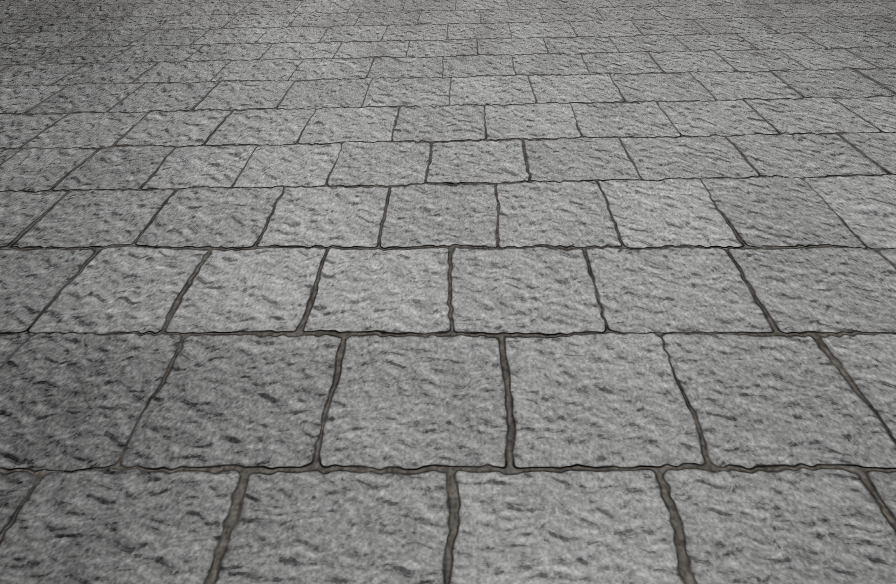
Give the GLSL for this texture, as a Shadertoy shader.

```glsl
const int ROWS = 13;
// Row boundaries measured down from the top, nearest row first
const float ROW_EDGE[14] = float[](1.06, 0.803, 0.572, 0.424, 0.315, 0.241, 0.181,
    0.132, 0.096, 0.068, 0.041, 0.018, -0.004, -0.03);
// Per row: joint offset, stone width, gradual widening
const vec3 ROW_JOINT[13] = vec3[](
    vec3(-0.013, 0.322, 0.0), vec3(0.083, 0.316, 0.0), vec3(-0.022, 0.31, 0.03),
    vec3(0.097, 0.3, 0.0), vec3(-0.1, 0.295, 0.03), vec3(0.087, 0.318, 0.012),
    vec3(-0.044, 0.325, 0.012), vec3(-0.08, 0.315, 0.0), vec3(0.08, 0.33, 0.0),
    vec3(-0.07, 0.32, 0.01), vec3(0.11, 0.34, 0.0), vec3(-0.03, 0.31, 0.0),
    vec3(0.1, 0.33, 0.0));
const vec2 VANISHING = vec2(0.022, -0.279);

float hash(vec2 p) {
    vec3 q = fract(p.xyx * 0.1031);
    q += dot(q, q.yzx + 33.33);
    return fract((q.x + q.y) * q.z);
}

float noise(vec2 p) {
    vec2 cell = floor(p), f = fract(p);
    f = f * f * (3.0 - 2.0 * f);
    return mix(mix(hash(cell), hash(cell + vec2(1, 0)), f.x),
               mix(hash(cell + vec2(0, 1)), hash(cell + vec2(1, 1)), f.x), f.y);
}

float fbm(vec2 p) {
    float sum = 0.0, amplitude = 0.5;
    for (int i = 0; i < 4; i++) {
        sum += amplitude * noise(p);
        p = mat2(1.9, 0.6, -0.6, 1.9) * p + 17.3;
        amplitude *= 0.55;
    }
    return sum;
}

// Distances to the nearest vertical and horizontal joint; id names the stone
vec2 jointDistance(vec2 pos, float depth, out vec2 id, out float toNear) {
    int row = 0;
    for (int i = 1; i < ROWS; i++) {
        if (pos.y < ROW_EDGE[i]) row = i;
    }
    vec3 joint = ROW_JOINT[row];
    float u = (pos.x - VANISHING.x) / depth;
    float t = (u - joint.x) / joint.y;
    float column = t - joint.z * t * t;
    id = vec2(floor(column), float(row));
    float across = 0.5 - abs(fract(column) - 0.5);
    across *= joint.y * depth * inversesqrt(1.0 + u * u);
    toNear = ROW_EDGE[row] - pos.y;
    return vec2(across, min(pos.y - ROW_EDGE[row + 1], toNear));
}

float roundedEdge(vec2 d, float radius) {
    return min(min(d.x, d.y), radius - length(max(radius - d, 0.0)));
}

// Chiselled relief lit from above, with fine mineral grain
float stoneRelief(vec2 ground, vec2 id) {
    vec2 p = ground * vec2(42.0, 88.0) + id * 19.7;
    p += 1.5 * noise(ground * 30.0 + id);
    float slope = fbm(p) - fbm(p + vec2(0.2, -0.5));
    float grain = noise(ground * 210.0) + noise(ground * 330.0 + 41.0) - 1.0;
    float chips = smoothstep(0.1, 0.3, -slope);
    return 0.3 * slope - 0.1 * chips + 0.11 * grain;
}

// Broad light: bright middle, shaded left side and far corners
float ambientLight(vec2 pos) {
    float light = 0.605;
    light -= 0.14 * smoothstep(-0.2, -0.8, pos.x);
    light -= 0.045 * smoothstep(0.35, 0.8, pos.x);
    light -= 0.05 * smoothstep(0.5, 0.7, pos.y);
    light -= 0.04 * smoothstep(0.0, -0.4, pos.x) * smoothstep(0.5, 0.65, pos.y);
    light -= 0.06 * smoothstep(0.2, 0.0, pos.y) * smoothstep(0.15, 0.75, abs(pos.x));
    return light;
}

void mainImage(out vec4 fragColor, in vec2 fragCoord) {
    float pixel = 1.0 / iResolution.y;
    vec2 pos = vec2(fragCoord.x - 0.5 * iResolution.x, iResolution.y - fragCoord.y) * pixel;
    float depth = pos.y - VANISHING.y;
    vec2 ground = vec2((pos.x - VANISHING.x) / depth, log(depth)) + 10.0;

    // Tilt the far rows and roughen all outlines
    vec2 bent = pos;
    bent.y += 0.02 * pos.x * (1.0 - smoothstep(0.3, 0.42, pos.y));
    vec2 coarse = vec2(noise(ground * 13.0), noise(ground * 11.0 + 31.0)) - 0.5;
    vec2 fine = vec2(noise(ground * 75.0), noise(ground * 70.0 + 77.0)) - 0.5;
    bent += (vec2(0.012, 0.008) * coarse + 0.006 * fine) * depth;

    vec2 id;
    float toNear;
    vec2 gaps = jointDistance(bent, depth, id, toNear);
    gaps.y *= 1.4;
    float edge = roundedEdge(gaps, 0.016 * depth * depth);
    float halfGap = depth * depth * mix(0.0008, 0.0088, noise(ground * 8.0 + 5.0));
    float inside = edge - halfGap;

    // Stone faces
    float tint = 0.045 * (hash(id + vec2(31.0, 7.0)) - 0.5);
    float patches = 0.07 * (fbm(ground * 9.0 + id * 3.0) - 0.47);
    float face = ambientLight(pos) + tint + patches + stoneRelief(ground, id);
    face -= 0.04 * exp(-max(inside, 0.0) / (0.008 * depth));
    vec3 stone = face * vec3(1.003, 1.0, 0.995);

    // Earth in the joints
    float grit = 0.5 * noise(ground * 110.0) + 0.5 * noise(ground * 240.0);
    vec3 earth = vec3(1.05, 1.0, 0.94) * mix(0.22, 0.46, grit);
    vec3 color = mix(earth, stone, smoothstep(-pixel, pixel, inside));

    // Broken crevice, deepest under the near edge of each stone
    float crack = max(0.0024 * depth, 0.6 * pixel);
    float offset = (inside + 0.4 * crack) / crack;
    float underside = 1.0 - smoothstep(0.0, 0.025 * depth, toNear);
    float strength = mix(0.42, 0.85, underside);
    strength *= mix(0.35, 1.2, noise(ground * 27.0 + 9.0)) * smoothstep(0.1, 0.75, depth);
    color *= 1.0 - min(strength, 0.9) * exp(-offset * offset);

    fragColor = vec4(clamp(color, 0.0, 1.0), 1.0);
}
```
